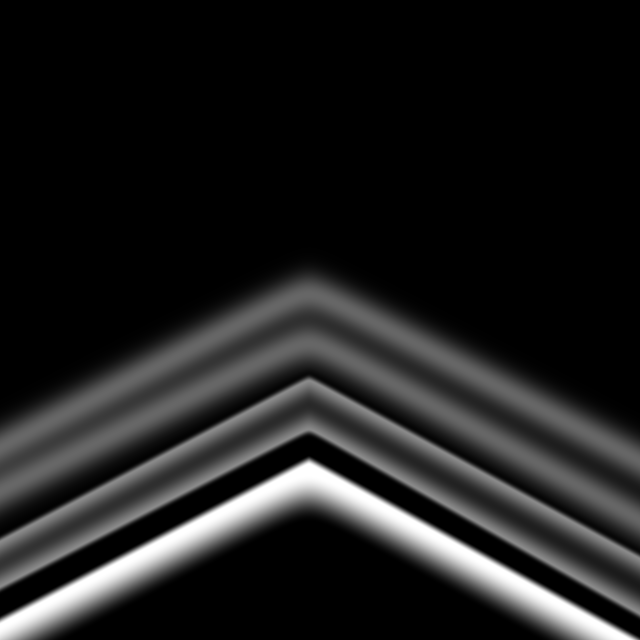
Reproduce this background procedurally as a WebGL 2 fragment shader.

```glsl
#version 300 es
precision highp float;
// Nested glowing chevrons on black: a white roof with a soft underside,
// a band with two crisp rims, and two blurred ridges above it.
// Each is a brightness profile over the depth below a bent line.

uniform vec2 u_resolution;
out vec4 fragColor;

const float APEX_X = 0.483;

// Depth below a bent line; slopes are the falls to the left and right,
// and rounding softens the bend at the apex.
float chevronDepth(vec2 p, float apexY, vec2 slopes, float rounding) {
    float x = p.x - APEX_X;
    float bend = sqrt(x * x + rounding * rounding);
    float fall = 0.5 * ((slopes.x + slopes.y) * bend + (slopes.y - slopes.x) * x);
    return apexY - fall - p.y;
}

// Bell-shaped glow around zero depth.
float glow(float depth, float width) {
    float t = depth / width;
    return exp(-t * t);
}

// Glow cut off by a smooth edge, so that it spreads to positive depth only.
float rim(float depth, float width, float softness) {
    return smoothstep(-softness, softness, depth) * glow(max(depth, 0.0), width);
}

// Solid white along the upper edge, fading out beneath.
float roof(vec2 p, float apexY, vec2 slopes) {
    float edge = chevronDepth(p, apexY, slopes, 0.002);
    float inner = chevronDepth(p, apexY, slopes, 0.025);
    return smoothstep(-0.006, 0.009, edge) * (1.0 - smoothstep(0.013, 0.086, inner));
}

// Two rims facing each other, dark in between.
float rimmedBand(vec2 p) {
    float top = chevronDepth(p, 0.414, vec2(0.525, 0.542), 0.004);
    float bottom = chevronDepth(p, 0.325, vec2(0.515, 0.562), 0.006);
    float inside = smoothstep(-0.008, 0.008, top) * smoothstep(-0.008, 0.008, -bottom);
    float light = rim(top, 0.032, 0.008) + rim(-bottom, 0.032, 0.008);
    return 0.57 * inside * light;
}

// Two blurred parallel ridges.
float softRidges(vec2 p) {
    float upper = chevronDepth(p, 0.551, vec2(0.517, 0.524), 0.022);
    float lower = chevronDepth(p, 0.474, vec2(0.500, 0.554), 0.022);
    return 0.40 * (glow(upper, 0.032) + glow(lower, 0.032));
}

void main() {
    vec2 p = gl_FragCoord.xy / u_resolution;
    float light = softRidges(p);

    // The rimmed band hides the tail of the ridges behind it.
    float bandTop = chevronDepth(p, 0.414, vec2(0.525, 0.542), 0.004);
    light *= 1.0 - smoothstep(-0.016, 0.008, bandTop);

    light += rimmedBand(p);
    light += roof(p, 0.284, vec2(0.520, 0.549));
    fragColor = vec4(vec3(clamp(light, 0.0, 1.0)), 1.0);
}
```
